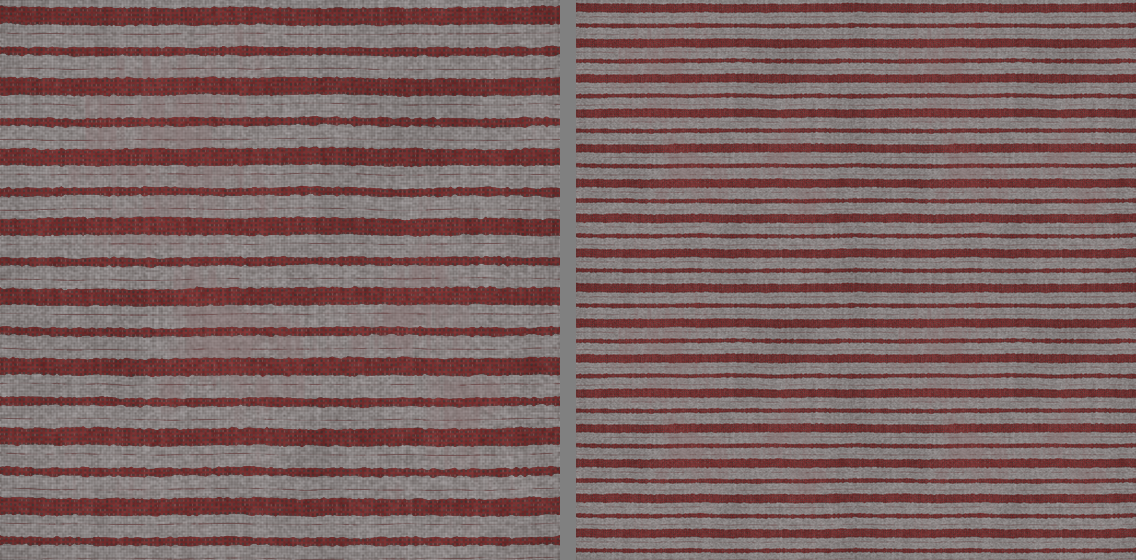
Left, the tile; right, the same tile 2 across and 2 down.
Give the GLSL for this texture, as a three.js fragment shader.

```glsl
// Woven cloth: grey ground with eight repeats of a wide red band, a narrow red band
// and two hairlines. The stripes are wavy distance bands; the weave is a fine grid
// of threads, and wrapping value noise adds flecks, ragged edges and wear.

varying vec2 vUv;

float hash(vec2 p) {
  return fract(sin(dot(p, vec2(127.1, 311.7))) * 43758.55);
}

// Value noise with a whole number of cells per axis, so it wraps at the edges.
float noise(vec2 uv, vec2 cells) {
  vec2 p = uv * cells;
  vec2 i = floor(p);
  vec2 f = fract(p);
  f = f * f * (3.0 - 2.0 * f);
  vec2 a = mod(i, cells);
  vec2 b = mod(i + 1.0, cells);
  return mix(mix(hash(a), hash(vec2(b.x, a.y)), f.x),
             mix(hash(vec2(a.x, b.y)), hash(b), f.x), f.y);
}

// Distance from a stripe centre, within one repeat.
float stripeDistance(float phase, float centre) {
  return abs(fract(phase - centre + 0.5) - 0.5);
}

float band(float d, float halfWidth) {
  return 1.0 - smoothstep(halfWidth - 0.009, halfWidth + 0.009, d);
}

void main() {
  vec2 uv = vUv;

  // Slow sag of the weft, shared by stripes and threads
  float sag = noise(uv, vec2(7.0, 8.0)) + 0.5 * noise(uv, vec2(22.0, 16.0)) - 0.75;
  uv.y += 0.0042 * sag;

  // Stripes with ragged edges
  float phase = uv.y * 8.0;
  float ragged = 0.032 * (noise(vUv, vec2(128.0, 32.0)) - 0.5)
               + 0.016 * (noise(vUv, vec2(256.0, 64.0)) - 0.5);
  float red = max(band(stripeDistance(phase, 0.76) + ragged, 0.122),
                  band(stripeDistance(phase, 0.26) + ragged, 0.058));

  // Broken hairlines in the middle of the grey bands
  float hairDistance = stripeDistance(phase * 2.0, 0.02) * 0.5 + 0.3 * abs(ragged);
  float hair = 1.0 - smoothstep(0.003, 0.016, hairDistance);
  hair *= 0.25 + 0.75 * smoothstep(0.2, 0.7, noise(vUv, vec2(48.0, 16.0)));

  // Wear: broad patches, streaks along the warp and fine flecks
  float patches = 0.6 * noise(vUv, vec2(5.0)) + 0.4 * noise(vUv, vec2(17.0)) - 0.5;
  float streak = noise(vUv, vec2(128.0, 10.0)) - 0.5;
  float fleck = noise(vUv, vec2(256.0)) - 0.5;
  float dash = noise(vUv, vec2(128.0, 256.0)) - 0.5;

  // Grey ground: fine plain weave
  vec2 fine = cos(6.28318 * uv * 192.0);
  float lit = 0.53 + 0.9 * fleck + 0.5 * dash + 0.13 * (fine.x + fine.y) + 0.3 * streak;
  vec3 grey = mix(vec3(0.48, 0.455, 0.45), vec3(0.60, 0.58, 0.58), lit);
  grey = mix(grey, vec3(0.48, 0.39, 0.39), 0.45 * smoothstep(0.05, 0.35, patches + 0.3 * streak));

  // Red bands: bright thread grid around dark openings
  vec2 grid = uv * 128.0;
  vec2 cell = mod(floor(grid), 128.0);
  vec2 bulge = 0.5 - 0.5 * cos(6.28318 * grid);
  float opening = smoothstep(0.04, 0.72, bulge.x * bulge.y);
  opening *= 0.7 + 0.5 * hash(cell);
  vec3 cloth = mix(vec3(0.46, 0.18, 0.18), vec3(0.325, 0.22, 0.215), opening);
  cloth += vec3(0.09, 0.06, 0.06) * (fleck + 0.6 * streak);

  // Pale warp ticks showing between the red threads
  float tick = (1.0 - smoothstep(0.05, 0.35, bulge.x)) * bulge.y;
  tick *= smoothstep(0.45, 0.95, hash(mod(floor(grid + vec2(0.5, 0.0)), 128.0) + 19.0));
  cloth = mix(cloth, vec3(0.48, 0.40, 0.39), 0.6 * tick);

  vec3 color = mix(grey, vec3(0.40, 0.25, 0.25), 0.75 * hair);
  color = mix(color, cloth, red);

  // Dark crease along the band edges, then overall wear
  color *= 1.0 - 0.22 * red * (1.0 - red) * 4.0 * (0.5 + dash);
  color *= 1.0 + 0.14 * patches;
  gl_FragColor = vec4(color, 1.0);
}
```
